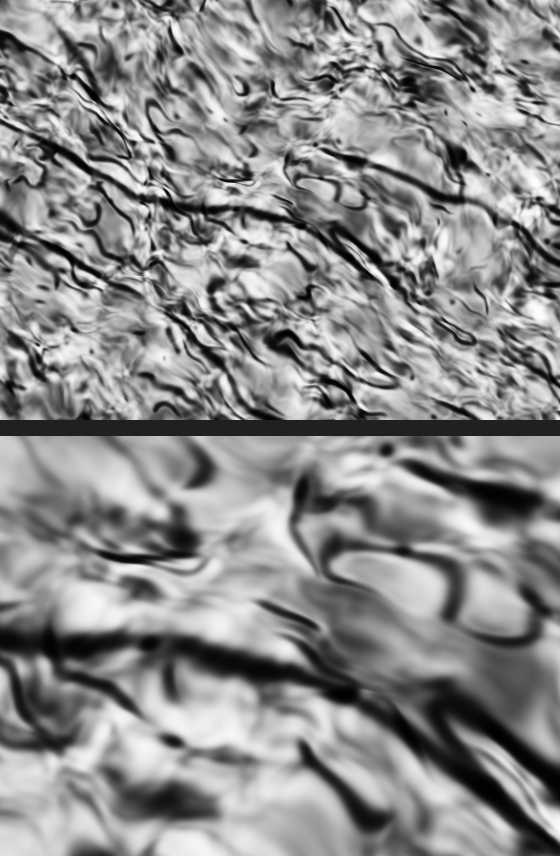
Top, the full canvas; bottom, a detail of the centre.
A Shadertoy shader for this texture:

```glsl
// Grey fibrous tissue: soft streaky grain running down to the right, cut by
// long and short dark cracks and sprinkled with dark nuclei. Layers of warped,
// stretched gradient noise are summed, then squeezed into a soft tone curve.

const float FLOW_ANGLE = -0.60;   // fibre direction in radians
const float BIAS = 0.20;          // overall lightness before the tone curve
const float GRAIN_GAIN = 0.54;

// Two random values in 0..1 for a lattice cell
vec2 hash2(vec2 cell) {
    uvec2 h = uvec2(ivec2(cell) + 4096);
    h = h * 1664525u + 1013904223u;
    h.x += h.y * 1664525u;
    h.y += h.x * 1664525u;
    h ^= h >> 16u;
    h.x += h.y * 1664525u;
    h.y += h.x * 1664525u;
    h ^= h >> 16u;
    return vec2(h & 65535u) / 65535.0;
}

float cornerSlope(vec2 cell, vec2 offset) {
    float angle = 6.2832 * hash2(cell).x;
    return dot(vec2(cos(angle), sin(angle)), offset);
}

// Gradient noise scaled to roughly unit deviation
float noise(vec2 p) {
    vec2 i = floor(p), f = p - i;
    vec2 w = f * f * f * (f * (f * 6.0 - 15.0) + 10.0);
    vec2 e = vec2(1.0, 0.0);
    float low = mix(cornerSlope(i, f), cornerSlope(i + e, f - e), w.x);
    float high = mix(cornerSlope(i + e.yx, f - e.yx), cornerSlope(i + 1.0, f - 1.0), w.x);
    return 4.7 * mix(low, high, w.y);
}

vec2 rotate(vec2 p, float angle) {
    float c = cos(angle), s = sin(angle);
    return vec2(c * p.x + s * p.y, c * p.y - s * p.x);
}

vec2 warp(vec2 p, float frequency, float amount) {
    vec2 q = p * frequency;
    return p + amount * vec2(noise(q + 31.7), noise(q + 74.3));
}

float stretched(vec2 p, float frequency, float stretch, float seed) {
    return noise(vec2(p.x / stretch, p.y) * frequency + seed);
}

// Dark core with a faint bright rim, r in units of the core radius
float darkCore(float r) {
    return 0.6 * exp(-0.2 * r * r) - 2.1 * exp(-r * r);
}

// Broken dark lines along one contour of stretched noise;
// a lower threshold leaves longer unbroken runs
float cracks(vec2 p, float frequency, float stretch, float width, float threshold, float seed) {
    const float STEP = 0.04;
    vec2 q = vec2(p.x / stretch, p.y) * frequency + seed;
    float n = noise(q);
    vec2 slope = vec2(noise(q + vec2(STEP, 0.0)) - n, noise(q + vec2(0.0, STEP)) - n) / STEP;
    slope.x /= stretch;
    float dist = abs(n - 0.3) / (frequency * (length(slope) + 0.8));
    float mask = noise(p * vec2(0.35, 0.9) * frequency + seed * 2.0);
    float presence = smoothstep(threshold, threshold + 0.8, mask);
    return presence * darkCore(dist / (width * (0.6 + 0.4 * presence)));
}

// Scattered dark oval grains
float nuclei(vec2 p, float frequency, float share) {
    vec2 q = p * frequency, home = floor(q);
    float sum = 0.0;
    for (int y = -1; y <= 1; y++) {
        for (int x = -1; x <= 1; x++) {
            vec2 cell = home + vec2(x, y);
            vec2 traits = hash2(cell + 517.0);
            vec2 offset = q - cell - 0.2 - 0.6 * hash2(cell);
            offset = rotate(offset, 1.5 * traits.y - 0.75) * vec2(0.75, 1.15);
            float radius = mix(0.12, 0.20, traits.y);
            sum += step(traits.x, share) * darkCore(length(offset) / radius);
        }
    }
    return sum;
}

// Grain from coarse shading to fine flecks; roughness scales the fine ones
float grain(vec2 p, float roughness) {
    return 0.36 * stretched(p, 11.0, 1.8, 3.1)
         + 0.58 * stretched(p, 25.0, 2.3, 17.6)
         + roughness * (0.58 * stretched(p, 46.0, 1.9, 41.2)
                      + 0.32 * stretched(p, 78.0, 1.4, 63.9));
}

void mainImage(out vec4 fragColor, in vec2 fragCoord) {
    vec2 p = fragCoord / iResolution.y;

    // Flow coordinates: x runs along the fibres, y across them
    vec2 flow = warp(rotate(p, FLOW_ANGLE), 2.6, 0.018);
    flow = warp(flow, 9.0, 0.0045);
    vec2 curled = warp(flow, 20.0, 0.0035);

    // Calm patches are paler and lower in contrast
    float calm = smoothstep(0.2, 1.5, noise(p * 4.3 + 12.4));
    float roughness = clamp(0.85 + 0.4 * noise(p * 7.0 + 45.8), 0.35, 1.4);

    float tone = BIAS + 0.15 * calm;
    tone += GRAIN_GAIN * (1.0 - 0.35 * calm) * grain(curled, roughness);
    tone += 1.1 * cracks(flow, 4.5, 4.5, 0.0085, -0.7, 8.3);
    tone += 0.85 * (1.0 - 0.7 * calm) * cracks(curled, 9.0, 3.5, 0.0065, -0.3, 27.5);
    tone += 0.75 * (1.0 - 0.7 * calm) * cracks(curled, 17.0, 2.5, 0.005, 0.0, 52.9);
    tone += 0.7 * nuclei(curled, 20.0, 0.18);

    fragColor = vec4(vec3(0.5 + 0.5 * tanh(tone)), 1.0);
}
```
